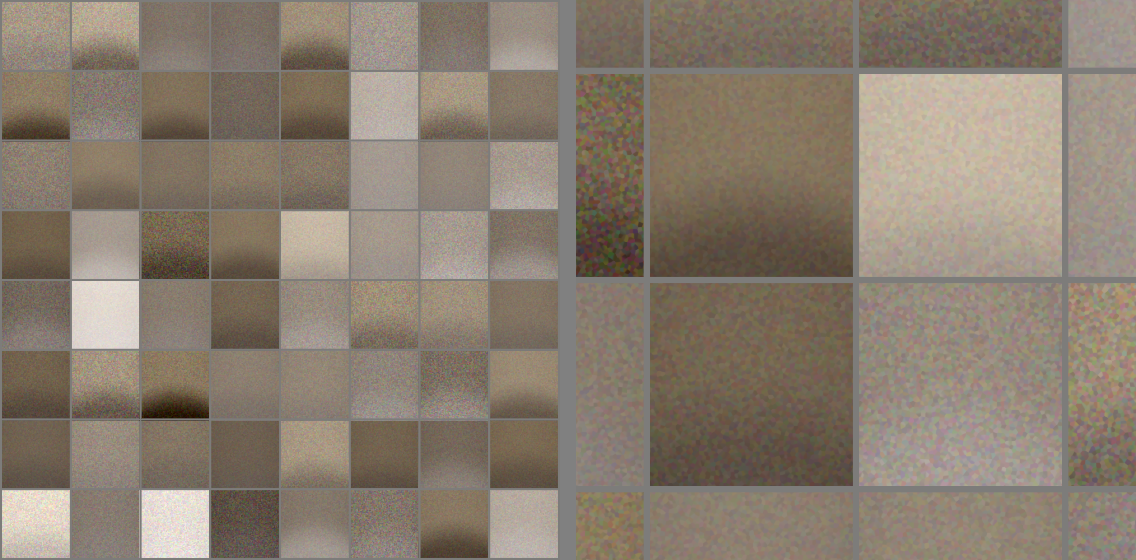
Left, the full canvas; right, a detail of the centre.
This pattern is drawn by a Shadertoy shader. Its source:

```glsl
// An eight by eight sheet of square swatches parted by thin grey lines.
// Each swatch fades from its own beige or brown tone into a lower glow or
// shadow; hashes vary the tones, and cellular noise adds coloured grain.

vec4 hash4(vec2 p) {
    vec4 h = fract(p.xyxy * vec4(0.1031, 0.1030, 0.0973, 0.1099));
    h += dot(h, h.wzxy + 33.33);
    return fract((h.xxyz + h.yzzw) * h.zywx);
}

// Soft cellular noise: every jittered seed spreads its own random colour.
vec3 cellGrain(vec2 p) {
    vec2 cell = floor(p);
    vec3 sum = vec3(0.0);
    float total = 0.0;
    for (int y = -1; y <= 1; y++) {
        for (int x = -1; x <= 1; x++) {
            vec2 id = cell + vec2(x, y);
            vec4 seed = hash4(id + 17.0);
            vec2 offset = id + seed.xy - p;
            float weight = exp(-7.0 * dot(offset, offset));
            sum += weight * (hash4(id + 91.0).rgb - 0.5);
            total += weight;
        }
    }
    return sum / total;
}

// Brown tone of a given lightness; darker tones are more saturated.
vec3 brown(float light, float warmth) {
    float tint = mix(1.3, 0.7, light);
    return light - tint * vec3(0.0, 0.045 + 0.3 * warmth, 0.085 + warmth);
}

vec3 swatch(vec2 q, vec2 id) {
    vec4 h = hash4(id + 5.0);
    vec4 k = hash4(id + 43.0);

    // Upper tone: mostly mid beige, some pale, a few dark.
    float top = 0.44 + 0.22 * h.x + 0.25 * smoothstep(0.72, 0.95, h.y);
    top -= 0.16 * smoothstep(0.9, 0.96, k.x);

    // Lower tone: from a pale glow to a deep shadow.
    float shift = 0.12 - 0.28 * h.z - 0.3 * pow(h.z, 14.0);
    float bottom = clamp(top + shift, 0.12, 0.92);
    float tan = 0.07 * smoothstep(0.4, 1.0, h.z) + 0.02 * k.y;

    // The lower zone is an arch, highest in the middle.
    float x = 2.0 * q.x - 1.0;
    float height = q.y + 0.14 * x * x;
    float edge = mix(0.28, 0.44, h.w);
    float lower = 1.0 - smoothstep(edge - 0.3, edge + 0.26, height);

    vec3 color = mix(brown(top, tan), brown(bottom, 0.5 * tan - 0.02), lower);
    color += 0.03 * (q.y - 0.6) * smoothstep(0.6, 0.8, top);
    return color - 0.022 * x * x;
}

void mainImage(out vec4 fragColor, in vec2 fragCoord) {
    vec2 uv = fragCoord / iResolution.xy;

    // Eight tiles and nine lines: a tile is 64 units wide, a line 2.
    vec2 grid = uv * 530.0 / 66.0;
    vec2 id = min(floor(grid), 7.0);
    vec2 q = clamp((grid - id) * 66.0 / 64.0 - 1.0 / 32.0, 0.0, 1.0);

    vec3 color = swatch(q, id);
    float roughness = hash4(id + 71.0).x;
    color += cellGrain(uv * 440.0) * mix(0.06, 0.19, roughness * roughness);

    // Separating lines, smoothed over one pixel.
    vec2 away = abs(fract(grid - 1.0 / 66.0 + 0.5) - 0.5);
    float pixel = 530.0 / 66.0 / iResolution.y;
    float line = 1.0 - smoothstep(-0.5 * pixel, 0.5 * pixel,
                                  min(away.x, away.y) - 1.0 / 66.0);
    color = mix(color, vec3(0.49, 0.485, 0.48), line);

    fragColor = vec4(clamp(color, 0.0, 1.0), 1.0);
}
```
